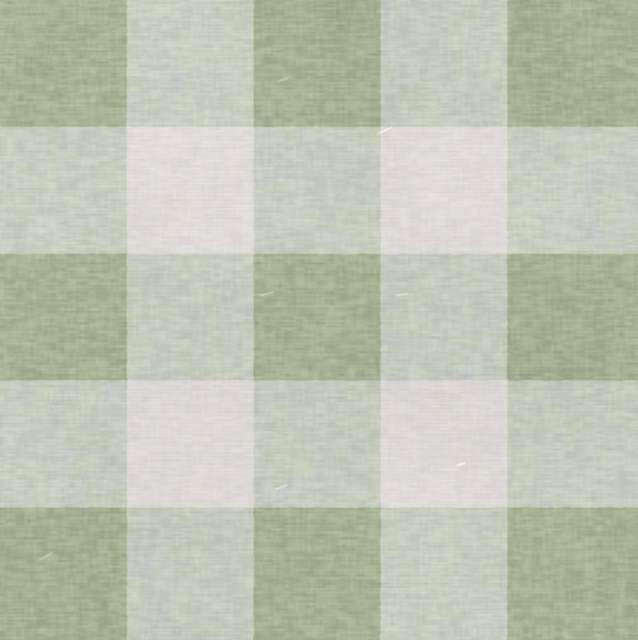
Write a Shadertoy shader that draws this pattern.

```glsl
// Woven gingham cloth: sage and off-white bands crossing on a fine, slubby weave.
#define BAND 0.1982                    // band width, in canvas heights
#define BANDS 5.0                      // bands across and down
#define THREADS 172.0                  // threads per canvas height
#define GRAIN 0.075                    // strength of the yarn streaks
#define WEAVE 0.012                    // relief of the thread crossings
#define FRAY 0.0014                    // wander of the band edges
#define FLECKS 0.22                    // share of cells holding a loose fibre
#define SAGE vec3(0.650, 0.695, 0.583)
#define BLEND vec3(0.777, 0.799, 0.748)
#define WHITE vec3(0.870, 0.852, 0.840)

float hash(vec2 p) {
    vec3 h = fract(p.xyx * 0.1031);
    h += dot(h, h.yzx + 33.33);
    return fract((h.x + h.y) * h.z);
}

// Value noise centred on zero
float noise(vec2 p) {
    vec2 i = floor(p), f = fract(p);
    f = f * f * (3.0 - 2.0 * f);
    float low = mix(hash(i), hash(i + vec2(1, 0)), f.x);
    float high = mix(hash(i + vec2(0, 1)), hash(i + vec2(1, 1)), f.x);
    return mix(low, high, f.y) - 0.5;
}

// 1 on dyed bands, 0 on plain ones; the outer bands run on to the border
float dyedBand(float x, float soft) {
    float t = clamp(x / BAND, 0.5, BANDS - 0.5);
    float fromCentre = abs(mod(t + 0.5, 2.0) - 1.0);
    float w = soft / BAND;
    return 1.0 - smoothstep(0.5 - w, 0.5 + w, fromCentre);
}

// Short pale fibres, sparsely scattered
float looseFibre(vec2 p, float soft) {
    vec2 grid = p * 6.0, cell = floor(grid);
    if (hash(cell + 71.0) > FLECKS) return 0.0;
    vec2 centre = 0.2 + 0.6 * vec2(hash(cell + 13.0), hash(cell + 37.0));
    vec2 d = (fract(grid) - centre) / 6.0;
    float halfLength = mix(0.004, 0.011, hash(cell + 5.0));
    d.y += d.x * mix(0.1, 0.8, hash(cell + 23.0));
    d.x -= clamp(d.x, -halfLength, halfLength);
    return 1.0 - smoothstep(0.0005, 0.0015 + soft, length(d));
}

void mainImage(out vec4 fragColor, in vec2 fragCoord) {
    float pixel = 1.0 / iResolution.y;
    vec2 p = vec2(fragCoord.x, iResolution.y - fragCoord.y) * pixel;

    // Crossing dyed bands, their edges frayed thread by thread
    vec2 fray = FRAY * vec2(noise(vec2(7.0, p.y * THREADS)),
                            noise(vec2(p.x * THREADS, 19.0)));
    float soft = max(pixel, 0.0016);
    float warp = dyedBand(p.x + fray.x, soft);
    float weft = dyedBand(p.y + fray.y, soft);
    vec3 cloth = mix(mix(WHITE, BLEND, warp), mix(BLEND, SAGE, warp), weft);

    // Yarn streaks: mostly along the weft, fainter along the warp
    float streaks = noise(p * THREADS * vec2(0.36, 1.3))
                  + 0.55 * noise(p * THREADS * vec2(1.3, 0.3) + 40.0)
                  + 0.35 * noise(p * THREADS * 1.6 + 90.0);
    float dye = 0.5 * (warp + weft);
    cloth += GRAIN * mix(0.5, 1.0, dye) * streaks;

    // Over-under relief, faded out where threads are finer than the pixels
    vec2 thread = sin(6.28318 * THREADS * p);
    float resolved = 1.0 - smoothstep(0.35, 0.7, THREADS * pixel);
    float patchy = 1.0 + 1.2 * noise(p * 24.0);
    cloth += WEAVE * resolved * patchy * (thread.x * thread.y + 0.5 * thread.y);

    // Uneven dye: yellow to blue tint where colours mix, and broad shading
    float mixed = abs(warp - weft);
    float tint = noise(p * vec2(28.0, 75.0)) + noise(p * vec2(75.0, 18.0) + 60.0);
    cloth += (0.3 + 0.7 * mixed) * tint * vec3(0.012, 0.010, -0.020);
    cloth += 0.022 * noise(p * 3.5 + 11.0) + 0.016 * noise(p * 13.0 + 5.0);

    cloth += 0.085 * looseFibre(p, pixel);
    fragColor = vec4(clamp(cloth, 0.0, 1.0), 1.0);
}
```
